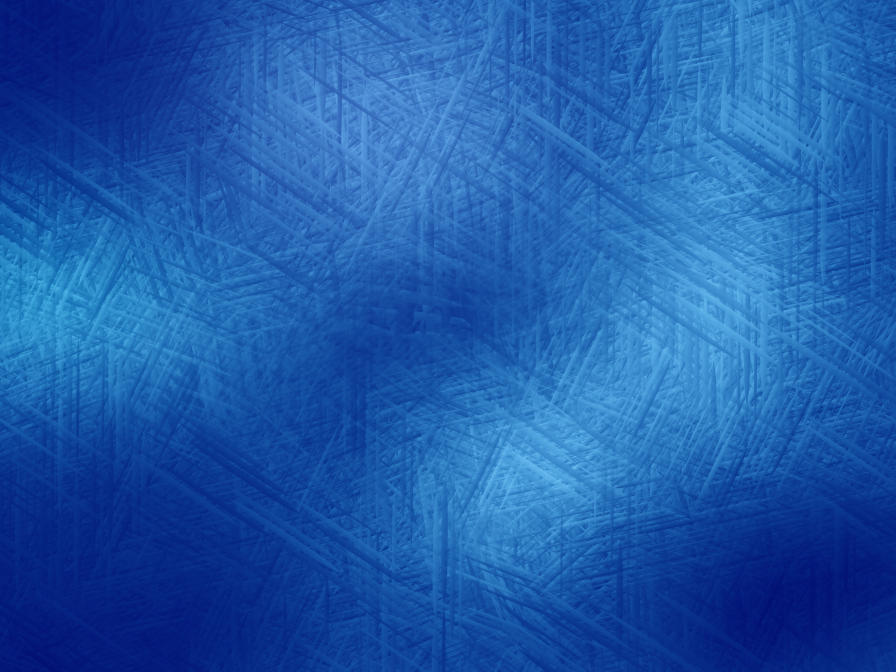
This background is drawn by a Shadertoy shader. Its source:

```glsl
// Blue brushed-metal backdrop: soft glows covered by embossed, crossing scratches.

#define FINE_LAYERS 36
#define BROAD_LAYERS 9
#define FINE_SIZE vec2(0.17, 0.011)
#define BROAD_SIZE vec2(0.24, 0.030)
#define RELIEF 0.34
#define BASE_LEVEL 0.30
#define VIOLET_TINT vec3(0.08, 0.01, 0.03)
#define CYAN_TINT vec3(-0.05, 0.03, 0.0)

float hash(vec2 p) {
    vec3 q = fract(p.xyx * vec3(0.1031, 0.1030, 0.0973));
    q += dot(q, q.yzx + 33.33);
    return fract((q.x + q.y) * q.z);
}

vec2 gradient(vec2 cell) {
    float a = 6.2832 * hash(cell);
    return vec2(cos(a), sin(a));
}

float gradientNoise(vec2 p) {
    vec2 i = floor(p), f = p - i;
    vec2 u = f * f * f * (f * (f * 6.0 - 15.0) + 10.0), e = vec2(0.0, 1.0);
    return mix(mix(dot(gradient(i), f), dot(gradient(i + e.yx), f - e.yx), u.x),
               mix(dot(gradient(i + e.xy), f - e.xy), dot(gradient(i + e.yy), f - e.yy), u.x), u.y);
}

// Rotates into a frame whose x axis points along the angle.
vec2 alongAngle(vec2 p, float angle) {
    float c = cos(angle), s = sin(angle);
    return mat2(c, -s, s, c) * p;
}

float glow(vec2 p, vec2 center, vec2 radii, float tilt) {
    vec2 d = alongAngle(p - center, tilt) / radii;
    return exp(-dot(d, d));
}

// Brightness of the smooth backdrop, 0 = navy, 1 = pale blue.
float backdrop(vec2 p) {
    float level = BASE_LEVEL;
    level += 0.55 * glow(p, vec2(0.07, 0.54), vec2(0.32, 0.14), -0.1);
    level += 0.48 * glow(p, vec2(0.57, 0.83), vec2(0.26, 0.22), 0.1);
    level += 0.46 * glow(p, vec2(1.10, 0.89), vec2(0.17, 0.30), 0.0);
    level += 0.55 * glow(p, vec2(1.03, 0.50), vec2(0.20, 0.19), 0.0);
    level += 0.62 * glow(p, vec2(0.78, 0.28), vec2(0.20, 0.15), 0.4);
    level -= 0.12 * glow(p, vec2(0.57, 0.50), vec2(0.24, 0.09), 0.3);
    level -= 0.40 * glow(p, vec2(0.05, 0.94), vec2(0.30, 0.22), 0.2);
    level -= 0.42 * glow(p, vec2(0.03, 0.02), vec2(0.45, 0.30), 0.0);
    level -= 0.38 * glow(p, vec2(1.20, 0.11), vec2(0.30, 0.19), 0.2);
    return level;
}

vec3 blueRamp(float t) {
    t = clamp(t, -0.2, 1.4);
    return vec3(0.02 + 0.10 * t + 0.19 * t * t, 0.14 + 0.50 * t, 0.51 + 0.36 * t);
}

// One layer of tapered scratches: x = shading, y = coverage.
vec2 scratchLayer(vec2 p, float angle, vec2 size, float seed) {
    vec2 q = alongAngle(p, angle) / size + seed * 3.7;
    float row = floor(q.y);
    q.x += 7.0 * hash(vec2(row, seed) + 50.0);
    vec2 cell = vec2(floor(q.x), row) + 100.0 + seed * 17.0;
    vec2 f = fract(q) * 2.0 - 1.0;
    float thick = hash(cell), tone = hash(cell + 71.3);

    float halfWidth = mix(0.25, 0.9, thick) * (1.0 - pow(abs(f.x), 4.0));
    float soft = 1.5 / (iResolution.y * size.y);
    float cover = 1.0 - smoothstep(-soft, soft, abs(f.y) - halfWidth);
    cover *= step(0.35, hash(cell + 23.9));

    // One flank catches the light, the other falls into shade.
    float facing = dot(vec2(-sin(angle), cos(angle)), vec2(-0.5, 0.86));
    float flank = clamp(f.y / max(halfWidth, 0.1), -1.0, 1.0) * facing;
    return vec2(0.55 * flank + 1.3 * (tone - 0.5), cover);
}

// Spreads the layers over four leading directions.
float layerAngle(float i) {
    return 0.12 + 0.7854 * mod(i, 4.0) + 0.6 * (hash(vec2(i, 9.0)) - 0.5);
}

void mainImage(out vec4 fragColor, in vec2 fragCoord) {
    vec2 p = fragCoord / iResolution.y;
    p.x += 0.5 * (4.0 / 3.0 - iResolution.x / iResolution.y);

    float level = backdrop(p) + 0.09 * gradientNoise(p * 5.0 + 20.0);
    float center = glow(p, vec2(0.62, 0.53), vec2(0.31, 0.10), 0.35);
    float shade = 0.0;

    // Broad strokes around the middle
    for (int i = 0; i < BROAD_LAYERS; i++) {
        float id = float(i);
        vec2 s = scratchLayer(p, layerAngle(id), BROAD_SIZE, id + 60.0);
        shade = mix(shade, s.x - 0.12, s.y * smoothstep(0.1, 0.6, center));
    }

    // Fine hatching, gathered into drifting patches
    for (int i = 0; i < FINE_LAYERS; i++) {
        float id = float(i);
        vec2 size = FINE_SIZE * mix(0.7, 1.3, hash(vec2(id, 4.0)));
        vec2 s = scratchLayer(p, layerAngle(id), size, id + 1.0);
        float patchMask = smoothstep(-0.25, 0.2, gradientNoise(p * 4.0 + id * 5.3));
        shade = mix(shade, s.x, 0.85 * s.y * patchMask * (1.0 - 0.85 * center));
    }

    // Dark corners stay smoother than lit areas
    float contrast = RELIEF * mix(0.25, 1.0, smoothstep(-0.05, 0.55, level));
    vec3 color = blueRamp(level + contrast * shade);
    color += VIOLET_TINT * glow(p, vec2(0.55, 0.82), vec2(0.30, 0.22), 0.0);
    color += CYAN_TINT * glow(p, vec2(0.03, 0.56), vec2(0.25, 0.13), 0.0);
    fragColor = vec4(clamp(color, 0.0, 1.0), 1.0);
}
```
